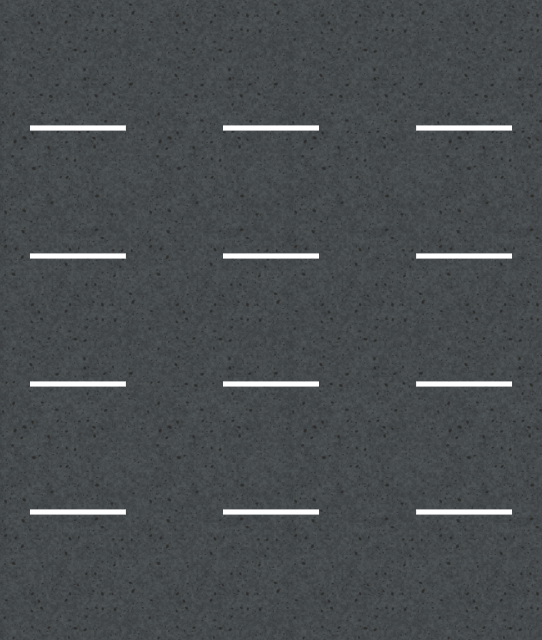
Give the GLSL for this pattern, as a Shadertoy shader.

```glsl
const vec2 DASH_PITCH = vec2(0.3018, 0.2);
const vec2 DASH_HALF = vec2(0.0749, 0.0040);
const vec2 SLAB = vec2(0.2266, 0.4518);
const vec3 ASPHALT = vec3(0.272, 0.290, 0.300);
const vec3 PIT = vec3(0.165, 0.160, 0.155);
const vec3 PAINT = vec3(1.0);

float hash(vec2 p, float seed) {
    vec3 q = fract(vec3(p.xyx + seed) * 0.1031);
    q += dot(q, q.yzx + 33.33);
    return fract((q.x + q.y) * q.z);
}

// Value noise that wraps after the given number of cells
float tileNoise(vec2 uv, vec2 cells, float seed) {
    vec2 p = uv * cells;
    vec2 i = floor(p);
    vec2 f = fract(p);
    f = f * f * (3.0 - 2.0 * f);
    vec2 a = mod(i, cells);
    vec2 b = mod(i + 1.0, cells);
    return mix(mix(hash(a, seed), hash(vec2(b.x, a.y), seed), f.x),
               mix(hash(vec2(a.x, b.y), seed), hash(b, seed), f.x), f.y);
}

// Scattered elongated pits, at most one per cell
float pits(vec2 uv, vec2 cells, float density, float radius, float blur, float seed) {
    vec2 p = uv * cells;
    vec2 id = mod(floor(p), cells);
    vec2 jitter = vec2(hash(id, seed), hash(id, seed + 7.0)) - 0.5;
    vec2 d = fract(p) - 0.5 - 0.5 * jitter;
    float angle = 6.2832 * hash(id, seed + 13.0);
    float c = cos(angle), s = sin(angle);
    d = mat2(c, -s, s, c) * d * vec2(1.0, 1.4);
    float size = radius * mix(0.5, 1.0, hash(id, seed + 19.0));
    float present = step(hash(id, seed + 29.0), density);
    return present * (1.0 - smoothstep(size - blur, size + blur, length(d)));
}

float boxDistance(vec2 p, vec2 halfSize) {
    vec2 d = abs(p) - halfSize;
    return length(max(d, 0.0)) + min(max(d.x, d.y), 0.0);
}

vec3 asphalt(vec2 p, float pixel) {
    vec2 uv = p / SLAB;

    // Stone grain over faint broad blotches
    float grain = 0.055 * (tileNoise(uv, vec2(58.0, 116.0), 3.0) - 0.5);
    grain += 0.045 * (tileNoise(uv, vec2(116.0, 232.0), 11.0) - 0.5);
    grain += 0.020 * (tileNoise(uv, vec2(12.0, 24.0), 23.0) - 0.5);
    vec3 color = ASPHALT + grain * vec3(0.95, 1.0, 1.05);

    // Faint seam between pairs of slabs
    float seam = abs(fract(uv.x * 0.5 + 0.5) - 0.5) * 2.0 * SLAB.x;
    color -= 0.012 * (1.0 - smoothstep(0.0, 0.012, seam));

    // Large and small dark pits
    float coarse = pits(uv, vec2(16.0, 32.0), 0.20, 0.22, 0.06 + pixel * 35.0, 41.0);
    float fine = pits(uv, vec2(32.0, 64.0), 0.17, 0.23, 0.06 + pixel * 70.0, 53.0);
    return mix(color, PIT, max(0.85 * coarse, 0.60 * fine));
}

// Lane dashes, three across and four down, centred on the canvas
float dashMask(vec2 p, float pixel) {
    vec2 id = floor(p / DASH_PITCH + 0.5 * vec2(1.0, 0.0));
    id = clamp(id, vec2(-1.0, -2.0), vec2(1.0, 1.0));
    vec2 center = (id + vec2(0.0, 0.5)) * DASH_PITCH;
    float d = boxDistance(p - center, DASH_HALF);
    return 1.0 - smoothstep(-0.5 * pixel, 0.5 * pixel, d);
}

void mainImage(out vec4 fragColor, in vec2 fragCoord) {
    float pixel = 1.0 / iResolution.y;
    vec2 p = fragCoord * pixel;
    vec2 middle = 0.5 * iResolution.xy * pixel;
    vec3 color = asphalt(vec2(p.x, 1.0 - p.y), pixel);
    color = mix(color, PAINT, dashMask(p - middle, pixel));
    fragColor = vec4(color, 1.0);
}
```
